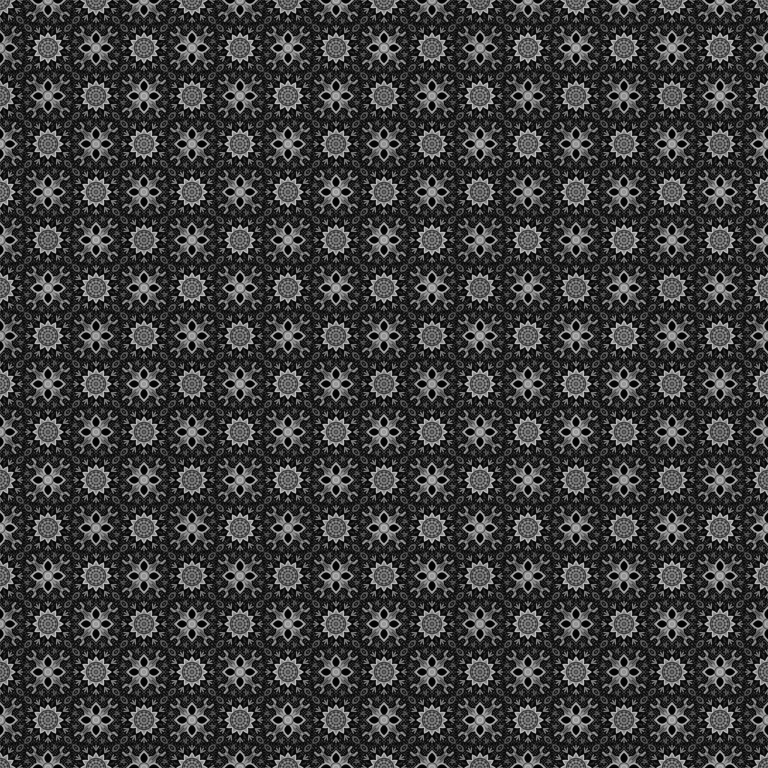
This pattern is drawn by a WebGL 2 fragment shader. Its source:

```glsl
#version 300 es
precision highp float;
// Checkerboard of 16 by 16 grey ornaments: twelve-pointed suns alternate with
// four-armed stars. Each motif is folded by symmetry and built from distance
// functions, then averaged over nine samples per pixel.
uniform vec2 u_resolution;
out vec4 fragColor;

const float PI = 3.14159;

float hash(vec2 p) {
  return fract(sin(dot(p, vec2(127.1, 311.7))) * 43758.5453);
}

// Soft coverage of the inside of a distance field
float fill(float d) {
  return 1.0 - smoothstep(-0.008, 0.008, d);
}

float ellipse(vec2 p, vec2 size) {
  return (length(p / size) - 1.0) * min(size.x, size.y);
}

float segment(vec2 p, vec2 a, vec2 b) {
  vec2 ab = b - a;
  return length(p - a - ab * clamp(dot(p - a, ab) / dot(ab, ab), 0.0, 1.0));
}

// Fold the plane into one of n mirrored sectors around the x axis
vec2 foldSectors(vec2 p, float n) {
  float s = 2.0 * PI / n;
  float a = abs(mod(atan(p.y, p.x + 1e-5) + 0.5 * s, s) - 0.5 * s);
  return length(p) * vec2(cos(a), sin(a));
}

// Sparse mirrored foliage on near black behind both motifs
float foliage(vec2 p) {
  vec2 q = abs(p);
  float veins = sin(47.0 * q.x + 4.0 * sin(19.0 * q.y)) * sin(47.0 * q.y + 4.0 * sin(19.0 * q.x));
  return 0.035 + 0.25 * smoothstep(0.25, 0.9, abs(veins));
}

// Three-bladed fan opening along +x
float fan(vec2 p) {
  vec2 root = vec2(-0.055, 0.0);
  float blades = min(segment(p, root, vec2(0.05, 0.0)), segment(p, root, vec2(0.025, 0.055)));
  return blades - 0.014;
}

float sun(vec2 p) {
  float r = length(p);
  vec2 q = foldSectors(p, 12.0);
  float side = atan(q.y, q.x) * 12.0 / PI;
  float tone = foliage(p);

  // Black halo with faint rays
  float rays = 0.03 + 0.15 * smoothstep(0.6, 1.0, side) * smoothstep(0.26, 0.34, r);
  tone = mix(tone, rays, 1.0 - smoothstep(0.37, 0.4, r));

  // Ring of fans, then leaves filling the corners
  tone = mix(tone, 0.03, fill(fan(q - vec2(0.425, 0.0)) - 0.018));
  tone = mix(tone, 0.5, fill(fan(q - vec2(0.425, 0.0))));
  vec2 c = abs(p) - 0.42;
  vec2 leaf = vec2(c.x + c.y, c.x - c.y) * 0.707;
  float leafEdge = ellipse(leaf, vec2(0.08, 0.045));
  tone = mix(tone, 0.38, fill(abs(leafEdge) - 0.012));

  // Pointed petals: bright rims around shaded hearts
  float petal = (r - mix(0.33, 0.235, side)) * 0.7;
  tone = mix(tone, 0.72, fill(petal));
  tone = mix(tone, 0.45, 0.7 * fill(max(petal + 0.035, 0.2 - r)));

  // Seed disc with concentric rosettes
  float seeds = 0.4 + 0.14 * cos(r * 95.0) + 0.12 * cos(side * PI) * smoothstep(0.04, 0.1, r);
  tone = mix(tone, seeds, fill(r - 0.195));
  return mix(tone, 0.1, 0.85 * fill(abs(r - 0.2) - 0.01));
}

float star(vec2 p) {
  float r = length(p);
  vec2 q = abs(p);
  q = vec2(max(q.x, q.y), min(q.x, q.y));
  vec2 d = vec2(q.x + q.y, q.x - q.y) * 0.707;
  float tone = foliage(p);

  // Small fans facing the cell sides
  tone = mix(tone, 0.36, fill(fan(vec2(0.44 - q.x, q.y - 0.12))));

  // Diagonal arms, wide at the root, ending in open hooks
  float arm = max(d.y - mix(0.17, 0.045, smoothstep(0.12, 0.34, d.x)), d.x - 0.44);
  float hook = min(segment(d, vec2(0.42, 0.02), vec2(0.46, 0.085)),
                   segment(d, vec2(0.46, 0.085), vec2(0.53, 0.085))) - 0.028;
  float body = min(arm, hook);
  tone = mix(tone, 0.03, fill(body - 0.025));
  tone = mix(tone, 0.47 + 0.14 * cos(d.y * 85.0), fill(body));
  tone = mix(tone, 0.12, 0.8 * fill(segment(d, vec2(0.24, 0.0), vec2(0.38, 0.0)) - 0.012));

  // Four black lenses with bright rims meeting in axial points
  float lens = q.y - 0.075 * sin(PI * clamp((q.x - 0.09) / 0.23, 0.0, 1.0));
  float rim = q.y - 0.11 * sin(PI * clamp((q.x - 0.02) / 0.36, 0.0, 1.0));
  tone = mix(tone, 0.68 - 0.4 * abs(q.x - 0.2), fill(rim));
  tone = mix(tone, 0.02, fill(max(lens, abs(q.x - 0.2) - 0.11)));

  // Central boss
  tone = mix(tone, 0.25, fill(r - 0.118));
  return mix(tone, 0.63 + 0.09 * cos(r * 110.0), fill(r - 0.1));
}

float ornament(vec2 uv) {
  vec2 grid = uv * 16.0 + 0.5;
  vec2 cell = mod(floor(grid), 16.0);
  vec2 p = fract(grid) - 0.5;
  float tone = mod(cell.x + cell.y, 2.0) < 0.5 ? sun(p) : star(p);
  // Thin dark seams and slight tonal variation per cell
  float border = 0.5 - max(abs(p.x), abs(p.y));
  return tone * mix(0.3, 1.0, smoothstep(0.0, 0.018, border)) * (0.97 + 0.06 * hash(cell));
}

void main() {
  float tone = 0.0;
  for (int i = 0; i < 9; i++) {
    vec2 offset = (vec2(i % 3, i / 3) - 1.0) / 3.0;
    tone += ornament((gl_FragCoord.xy + offset) / u_resolution) / 9.0;
  }
  fragColor = vec4(vec3(tone), 1.0);
}
```
